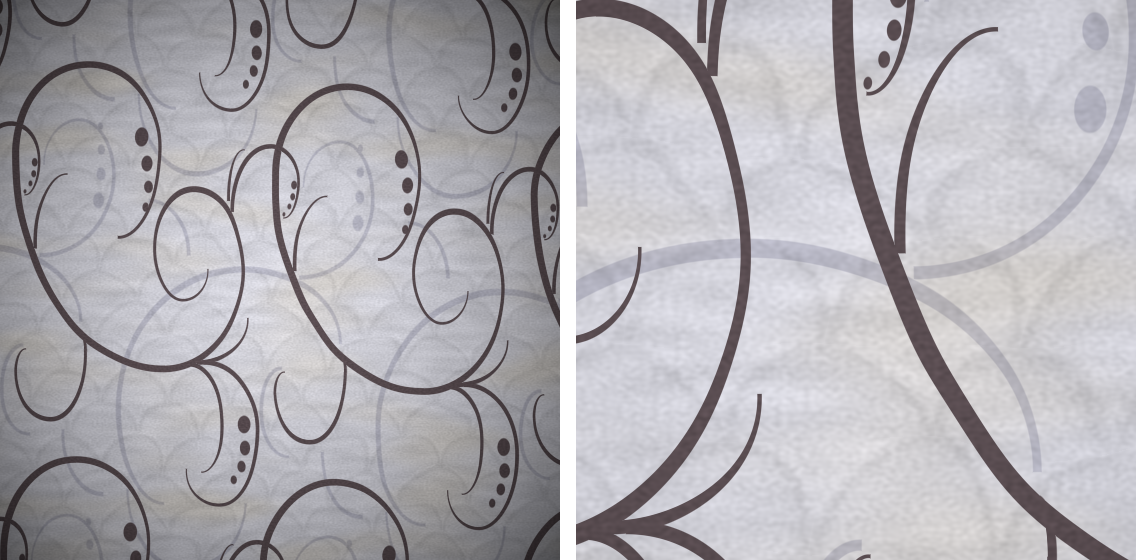
Left, the full canvas; right, a detail of the centre.
This pattern is drawn by a WebGL 1 fragment shader. Its source:

```glsl
precision highp float;
// Quilted grey fabric with dark scrolling tendrils over a pale ghost scroll.
uniform vec2 u_resolution;

const float CANVAS = 768.0;                 // design units across the canvas, y down
const vec2 STEP_ACROSS = vec2(356.0, 31.0); // slanted repeat lattice
const vec2 STEP_DOWN = vec2(-16.0, 542.0);

vec2 hashGradient(vec2 cell) {
  vec3 h = fract(cell.xyx * vec3(0.1031, 0.103, 0.0973));
  h += dot(h, h.yzx + 33.33);
  return fract((h.xx + h.yz) * h.zy) * 2.0 - 1.0;
}

float gradientNoise(vec2 p) {
  vec2 i = floor(p), f = fract(p), e = vec2(1.0, 0.0);
  vec2 s = f * f * (3.0 - 2.0 * f);
  float top = mix(dot(hashGradient(i), f), dot(hashGradient(i + e), f - e), s.x);
  float low = mix(dot(hashGradient(i + e.yx), f - e.yx), dot(hashGradient(i + 1.0), f - 1.0), s.x);
  return mix(top, low, s.y);
}

// Moves p by whole lattice steps into the cell around a middle point.
vec2 wrapAround(vec2 p, vec2 middle) {
  vec2 q = p - middle;
  float area = STEP_ACROSS.x * STEP_DOWN.y - STEP_ACROSS.y * STEP_DOWN.x;
  vec2 id = floor(vec2(q.x * STEP_DOWN.y - q.y * STEP_DOWN.x,
                       q.y * STEP_ACROSS.x - q.x * STEP_ACROSS.y) / area + 0.5);
  return p - id.x * STEP_ACROSS - id.y * STEP_DOWN;
}

// Quarter ellipse from a level tangent to an upright one, half width tapering between them.
float quarter(vec2 p, vec2 level, vec2 upright, vec2 width) {
  vec2 radii = vec2(upright.x - level.x, level.y - upright.y);
  vec2 u = (p - vec2(level.x, upright.y)) / radii;
  vec2 slope = u / radii;
  float d = 0.5 * abs(dot(u, u) - 1.0) * inversesqrt(dot(slope, slope) + 1e-9);
  vec2 inside = u * abs(radii);
  d -= mix(width.y, width.x, min(u.y * u.y, 1.0));
  return max(d, -1.0 - min(inside.x, inside.y));
}

// Four oval dots along a bent line, each smaller than the last.
float dots(vec2 p, vec2 start, vec2 stride, vec2 bend, float size) {
  float d = CANVAS;
  for (int i = 0; i < 4; i++) {
    float n = float(i);
    vec2 q = p - start - stride * n - bend * n * n;
    d = min(d, length(q * vec2(1.0, 0.7)) - size * (1.0 - 0.17 * n));
  }
  return d;
}

// Head, long belly, inner curl and sprig.
float headScroll(vec2 p) {
  float d = quarter(p, vec2(163, 325), vec2(219, 205), vec2(2.0, 2.2));
  d = min(d, quarter(p, vec2(120, 88), vec2(219, 205), vec2(4.5, 2.2)));
  d = min(d, quarter(p, vec2(120, 88), vec2(21, 210), vec2(4.5, 4.8)));
  d = min(d, quarter(p, vec2(225, 506), vec2(21, 210), vec2(4.6, 4.8)));
  d = min(d, quarter(p, vec2(225, 506), vec2(333, 370), vec2(4.6, 2.3)));
  d = min(d, quarter(p, vec2(267, 259), vec2(333, 370), vec2(4.2, 2.3)));
  d = min(d, quarter(p, vec2(267, 259), vec2(212, 340), vec2(4.2, 2.0)));
  d = min(d, quarter(p, vec2(250, 412), vec2(212, 340), vec2(1.8, 2.0)));
  d = min(d, quarter(p, vec2(250, 412), vec2(285, 370), vec2(1.8, 0.8)));
  d = min(d, quarter(p, vec2(91, 239), vec2(48, 340), vec2(1.0, 2.5)));
  return min(d, dots(p, vec2(194, 188), vec2(11, 38), vec2(-3, -2), 9.0));
}

// Left hook, leaf and double tail.
float tailScroll(vec2 p) {
  float d = quarter(p, vec2(111, 452), vec2(118, 480), vec2(1.5, 2.0));
  d = min(d, quarter(p, vec2(70, 575), vec2(118, 480), vec2(3.2, 2.0)));
  d = min(d, quarter(p, vec2(70, 575), vec2(21, 510), vec2(3.2, 1.8)));
  d = min(d, quarter(p, vec2(34, 479), vec2(21, 510), vec2(0.8, 1.8)));
  d = min(d, quarter(p, vec2(270, 497), vec2(340, 437), vec2(3.2, 1.0)));
  d = min(d, quarter(p, vec2(280, 497), vec2(353, 590), vec2(3.2, 2.5)));
  d = min(d, quarter(p, vec2(302, 693), vec2(353, 590), vec2(2.2, 2.5)));
  d = min(d, quarter(p, vec2(302, 693), vec2(257, 643), vec2(2.2, 0.8)));
  d = min(d, quarter(p, vec2(260, 500), vec2(305, 580), vec2(3.0, 2.2)));
  d = min(d, quarter(p, vec2(278, 647), vec2(305, 580), vec2(0.8, 2.2)));
  return min(d, dots(p, vec2(335, 582), vec2(4, 36), vec2(-3, -3.5), 8.5));
}

// Small shoot that reaches into the next repeat.
float shootScroll(vec2 p) {
  float d = quarter(p, vec2(335, 205), vec2(313, 275), vec2(0.7, 2.0));
  d = min(d, quarter(p, vec2(370, 201), vec2(318, 290), vec2(3.2, 2.5)));
  d = min(d, quarter(p, vec2(370, 201), vec2(409, 250), vec2(3.2, 1.8)));
  d = min(d, quarter(p, vec2(391, 298), vec2(409, 250), vec2(0.8, 1.8)));
  return min(d, dots(p, vec2(403, 254), vec2(0, 17), vec2(-1.4, -1.3), 4.0));
}

// Pale rings above, pale sweeps below.
float ghostScroll(vec2 above, vec2 below) {
  float d = quarter(above, vec2(110, 164), vec2(156, 240), vec2(2.0, 2.5));
  d = min(d, quarter(above, vec2(55, 350), vec2(156, 240), vec2(3.0, 2.5)));
  d = min(d, quarter(above, vec2(110, 164), vec2(60, 225), vec2(2.0, 1.0)));
  d = min(d, quarter(above, vec2(270, 238), vec2(352, 150), vec2(3.5, 1.5)));
  d = min(d, quarter(above, vec2(270, 238), vec2(190, 130), vec2(3.5, 1.5)));
  d = min(d, quarter(above, vec2(205, 275), vec2(258, 350), vec2(2.5)));
  d = min(d, dots(above, vec2(135, 275), vec2(4, -37), vec2(-1, 1), 7.5));
  d = min(d, quarter(below, vec2(330, 370), vec2(162, 560), vec2(4.5, 3.5)));
  d = min(d, quarter(below, vec2(225, 690), vec2(162, 560), vec2(2.0, 3.5)));
  d = min(d, quarter(below, vec2(40, 595), vec2(2, 535), vec2(2.0, 2.5)));
  d = min(d, quarter(below, vec2(30, 474), vec2(2, 535), vec2(2.5)));
  return min(d, quarter(below, vec2(140, 678), vec2(86, 590), vec2(3.0, 2.0)));
}

// Signed distance to clamshell quilting arcs.
float clamshell(vec2 p, float radius) {
  float row = floor(p.y / radius);
  float x = mod(p.x + radius * mod(row, 2.0), 2.0 * radius) - radius;
  return length(vec2(x, (row + 1.0) * radius - p.y)) - radius;
}

void main() {
  float pixel = CANVAS / u_resolution.y;
  vec2 p = gl_FragCoord.xy * pixel;
  p.y = CANVAS - p.y;
  vec2 sway = gradientNoise(p / 70.0) * vec2(1.0, -0.7);
  vec2 q = p + sway * 3.0;

  vec2 side = wrapAround(q, vec2(390, 335));
  float dark = min(headScroll(wrapAround(q, vec2(177, 297))), tailScroll(wrapAround(q, vec2(187, 567))));
  dark = min(dark, shootScroll(side));
  float ghost = ghostScroll(wrapAround(q, vec2(205, 240)), wrapAround(q, vec2(165, 530)));
  ghost = min(ghost, quarter(side, vec2(330, 370), vec2(468, 470), vec2(4.5, 2.0)));

  // mottled cloth, quilting relief and weave
  float seam = clamshell(p + sway * 26.0, 46.0);
  float relief = (seam * 0.016 - 0.025) * exp(-seam * seam / 18.0);
  float mottle = gradientNoise(p / vec2(45, 12)) * 0.1;
  float weave = gradientNoise(p / vec2(3.3, 2.3)) * 0.09;
  float beige = smoothstep(-0.1, 0.5, gradientNoise(p / vec2(170, 45) + 7.0));
  vec3 cloth = mix(vec3(0.99, 0.99, 1.03), vec3(0.99, 0.97, 0.95), beige) * (1.0 + relief + mottle + weave);
  cloth *= 1.0 - vec3(0.14, 0.14, 0.11) * (1.0 - smoothstep(-pixel, pixel, ghost));
  vec3 thread = vec3(0.42, 0.36, 0.38) * (1.0 + weave * 2.0);
  vec3 color = mix(thread, cloth, smoothstep(-0.7, 0.7, dark / pixel));

  // light falling off towards the corners
  vec2 fromLight = p / CANVAS - vec2(0.49, 0.51);
  gl_FragColor = vec4(color * (0.85 - 1.1 * dot(fromLight, fromLight)), 1.0);
}
```
